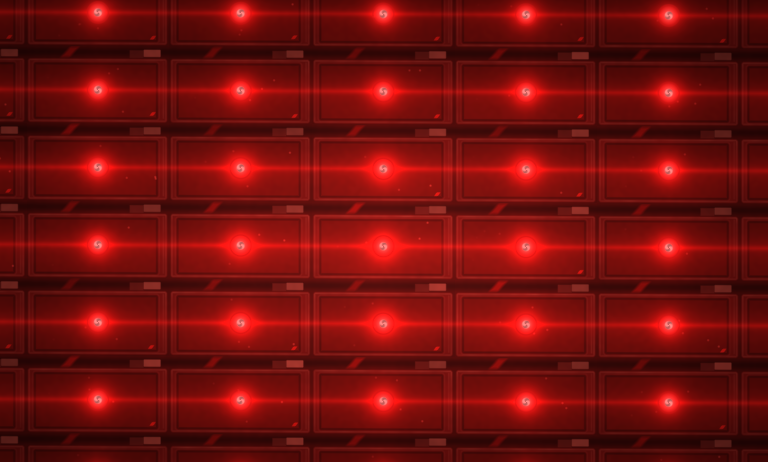
A Shadertoy shader for this pattern:

```glsl
// Wall of dark red framed panels, each with a glowing lamp and a horizontal flare.
#define ROW_PITCH 0.1676
#define COLUMN_RATIO 1.843
#define FIRST_LAMP vec2(0.212, 0.8054)
#define TILT 0.0053
#define GAP_COLOR vec3(0.25, 0.028, 0.022)
#define FRAME_COLOR vec3(0.37, 0.045, 0.038)
#define PANEL_COLOR vec3(0.34, 0.034, 0.024)
#define RIM_COLOR vec3(0.53, 0.16, 0.13)
#define FLARE_COLOR vec3(1.0, 0.055, 0.05)
#define FLARE_GAIN 0.30
#define HAZE_COLOR vec3(0.13, 0.04, 0.035)

vec2 hash22(vec2 p) {
    vec3 h = fract(vec3(p.xyx) * vec3(0.1031, 0.1030, 0.0973));
    h += dot(h, h.yzx + 33.33);
    return fract((h.xx + h.yz) * h.zy);
}

float gradientNoise(vec2 p) {
    vec2 i = floor(p), f = fract(p), u = f * f * (3.0 - 2.0 * f);
    vec2 e = vec2(1.0, 0.0);
    float a = dot(hash22(i) * 2.0 - 1.0, f);
    float b = dot(hash22(i + e) * 2.0 - 1.0, f - e);
    float c = dot(hash22(i + e.yx) * 2.0 - 1.0, f - e.yx);
    float d = dot(hash22(i + 1.0) * 2.0 - 1.0, f - 1.0);
    return mix(mix(a, b, u.x), mix(c, d, u.x), u.y);
}

float boxDistance(vec2 p, vec2 halfSize, float radius) {
    vec2 d = abs(p) - halfSize + radius;
    return length(max(d, 0.0)) + min(max(d.x, d.y), 0.0) - radius;
}

float fill(float d, float aa) { return 1.0 - smoothstep(-aa, aa, d); }
float stroke(float d, float width, float aa) { return fill(abs(d) - width, aa); }

// Frame, recessed panel and the fittings in the gap above it
vec3 panelCell(vec2 p, vec2 id, float aa) {
    vec2 rnd = hash22(id + 17.0);
    vec3 col = GAP_COLOR * (1.0 - 0.35 * stroke(p.y - 0.49, 0.045, 0.04));

    // Slanted reflection and connector tab
    float slant = boxDistance(vec2(p.x + 0.36 - 0.9 * (p.y - 0.49), p.y - 0.49), vec2(0.055, 0.065), 0.02);
    col = mix(col, vec3(0.60, 0.04, 0.03), fill(slant, 0.035) * (0.45 + 0.4 * rnd.x));
    float socket = boxDistance(p - vec2(0.50, 0.465), vec2(0.09, 0.05), 0.01);
    float tab = boxDistance(p - vec2(0.70, 0.475), vec2(0.11, 0.047), 0.015);
    col = mix(col, vec3(0.36, 0.08, 0.065), fill(socket, aa) * 0.8);
    col = mix(col, vec3(0.50, 0.17, 0.14) * (0.85 + 0.3 * rnd.y), fill(tab, aa));

    // Frame with uneven highlights
    float frame = boxDistance(p - vec2(-0.005, -0.006), vec2(0.90, 0.412), 0.035);
    float inner = boxDistance(p - vec2(-0.026, -0.013), vec2(0.80, 0.363), 0.025);
    float wear = 0.75 + 0.7 * gradientNoise(p * 5.0 + id * 13.0);
    col = mix(col, FRAME_COLOR, fill(frame, aa));
    float rim = stroke(frame + 0.018, 0.009, aa) * (0.48 + 0.25 * smoothstep(0.3, 0.4, p.y));
    col = mix(col, RIM_COLOR, rim * wear);
    float seam = stroke(p.x - 0.845, 0.009, aa) * fill(abs(p.y) - 0.37, aa);
    col = mix(col, RIM_COLOR, seam * 0.4 * wear);

    // Recessed face with a shaded lip
    float shade = 1.0 + 0.12 * smoothstep(0.3, -0.3, p.y);
    col = mix(col, PANEL_COLOR * shade, fill(inner, aa));
    col = mix(col, GAP_COLOR * 0.85, stroke(inner + 0.012, 0.013, aa) * 0.75);
    col = mix(col, RIM_COLOR, stroke(inner - 0.018, 0.006, aa) * 0.28 * wear);

    // Corner glint and dust
    vec2 g = p - vec2(0.70, -0.32) - 0.03 * (rnd - 0.5);
    float glint = boxDistance(vec2(g.x - 0.7 * g.y, g.y), vec2(0.025, 0.024), 0.015);
    col += vec3(0.38, 0.03, 0.025) * fill(glint, aa) * step(0.25, rnd.y);
    for (int i = 0; i < 4; i++) {
        vec2 h = hash22(id * 3.0 + float(i) * 7.3 + 41.0);
        vec2 spot = (h - 0.5) * vec2(1.5, 0.62);
        col += vec3(0.28, 0.10, 0.09) * fill(length(p - spot) - 0.012, aa) * h.x;
    }
    return col * (0.95 + 0.1 * rnd.x);
}

// Flare and lamp, symmetric about the lamp so that neighbours join
vec3 addLamp(vec3 col, vec2 p, float strength, float aa) {
    float r = length(p), y = abs(p.y);
    float along = 0.65 + 0.5 * exp(-abs(p.x) * 2.6);
    float flare = exp(-y / 0.15) * FLARE_GAIN + exp(-pow(y / 0.035, 2.0)) * 0.19;
    float halo = 0.50 * exp(-r * r / 0.035) + 0.22 * exp(-r / 0.22);
    col += FLARE_COLOR * (flare * along + halo) * strength;
    col = mix(col, vec3(0.98, 0.07, 0.07), fill(r - 0.125, 0.035) * 0.6);
    col = mix(col, vec3(0.78, 0.05, 0.05), stroke(r - 0.135, 0.010, aa) * 0.5);
    col += vec3(0.1, 0.28, 0.27) * exp(-r * r / 0.007);
    float swirl = 0.8 + 0.2 * sin(2.0 * atan(p.y, p.x + 0.0001) + r * 60.0);
    return mix(col, vec3(1.0, 0.62, 0.60) * swirl, fill(r - 0.052, aa) * 0.75);
}

void mainImage(out vec4 fragColor, in vec2 fragCoord) {
    vec2 uv = fragCoord / iResolution.y;
    float aa = 1.0 / (iResolution.y * ROW_PITCH);
    vec2 grid = uv - FIRST_LAMP;
    grid.y += TILT * grid.x;
    grid /= ROW_PITCH * vec2(COLUMN_RATIO, 1.0);

    vec2 split = vec2(0.5, 0.43);
    vec2 id = floor(grid + split);
    vec2 cell = (grid - id) * vec2(COLUMN_RATIO, 1.0);
    vec2 lamp = (fract(grid + 0.5) - 0.5) * vec2(COLUMN_RATIO, 1.0);

    // Light falloff, mottling and haze over the wall
    vec2 c = fragCoord / iResolution.xy - vec2(0.5, 0.46);
    float falloff = exp(-2.0 * dot(c, c));
    float grain = gradientNoise(uv * 9.0) * 0.10 + gradientNoise(uv * 70.0) * 0.08;
    vec3 col = panelCell(cell, id, aa) * (0.25 + 0.83 * falloff) * (1.0 + grain);
    col += HAZE_COLOR * exp(-9.0 * dot(c, c));
    col = addLamp(col, lamp, 0.55 + 0.45 * falloff, aa);
    fragColor = vec4(clamp(col, 0.0, 1.0), 1.0);
}
```
